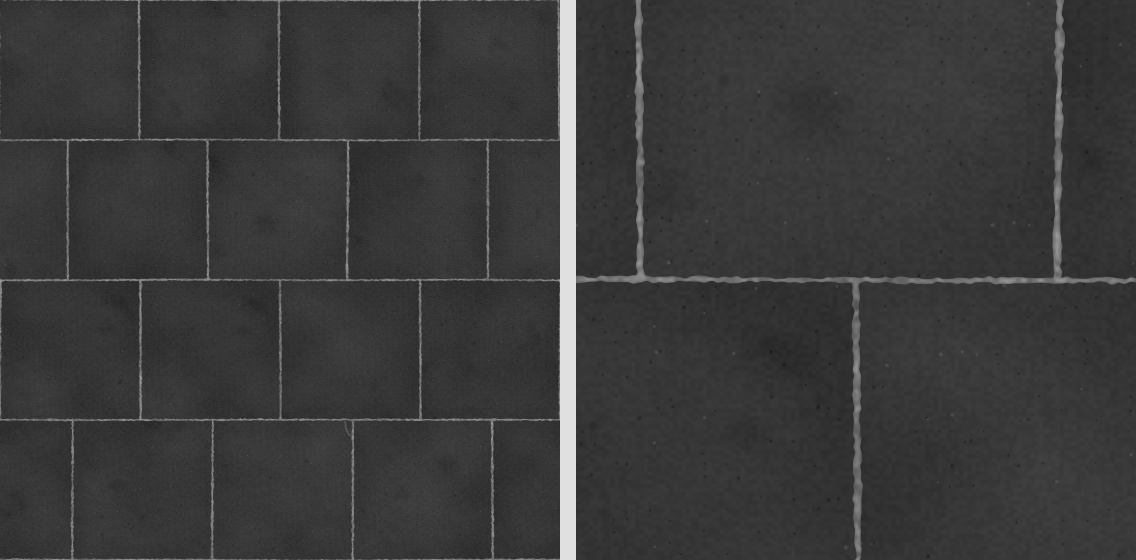
Left, the full canvas; right, a detail of the centre.
A WebGL 1 fragment shader for this texture:

```glsl
precision highp float;

uniform vec2 u_resolution;

#define TILES 4.0
#define JOINT_HALF 0.0072
#define JOINT_RAGGED 0.007
#define CORNER 0.016
#define ROW_DRIFT 0.018
#define TILE_TONE 0.220
#define TONE_SPREAD 0.016
#define MOTTLE 0.075
#define GRAIN 0.034
#define JOINT_DARK 0.32
#define JOINT_LIGHT 0.64

float hash(vec2 p) {
    return fract(sin(dot(p, vec2(127.1, 311.7))) * 43758.5453);
}

// Value noise that wraps after the given number of cells
float noise(vec2 p, vec2 period) {
    vec2 i = floor(p);
    vec2 f = fract(p);
    f = f * f * (3.0 - 2.0 * f);
    vec2 a = mod(i, period);
    vec2 b = mod(i + 1.0, period);
    return mix(mix(hash(a), hash(vec2(b.x, a.y)), f.x),
               mix(hash(vec2(a.x, b.y)), hash(b), f.x), f.y);
}

float wrapNoise(vec2 uv, float cells) {
    return noise(uv * cells, vec2(cells));
}

float fbm(vec2 p) {
    float sum = 0.0;
    float amp = 0.5;
    for (int i = 0; i < 4; i++) {
        sum += amp * noise(p, vec2(512.0));
        p = p * 2.03 + 7.1;
        amp *= 0.5;
    }
    return sum;
}

// Sparse soft dots, one candidate per grid cell
float specks(vec2 uv, float cells, float chance, float radius) {
    vec2 cell = mod(floor(uv * cells), cells);
    vec2 center = 0.3 + 0.4 * vec2(hash(cell + 3.7), hash(cell + 9.2));
    float size = radius * (0.5 + 0.5 * hash(cell + 5.1));
    float dist = length(fract(uv * cells) - center);
    return step(hash(cell + cells), chance) * (1.0 - smoothstep(size * 0.3, size, dist));
}

void main() {
    vec2 uv = gl_FragCoord.xy / u_resolution;
    float px = TILES / min(u_resolution.x, u_resolution.y);

    // Slightly uneven laying: slow drift plus ragged edges
    vec2 slow = vec2(wrapNoise(uv + 0.31, 6.0), wrapNoise(uv + 0.67, 6.0)) - 0.5;
    vec2 rough = vec2(wrapNoise(uv + 0.13, 260.0), wrapNoise(uv + 0.49, 260.0)) - 0.5;
    vec2 p = uv * TILES + slow * 0.008 + rough * JOINT_RAGGED;

    // Running bond: alternate rows shift by about half a tile
    float row = mod(floor(p.y), TILES);
    p.x -= 0.5 * (1.0 - mod(row, 2.0)) + ROW_DRIFT * cos(1.45 * row);
    vec2 tile = mod(floor(p), TILES);
    vec2 local = fract(p);
    float seed = hash(tile + 2.3);

    // Distance to the tile rim, with softened corners
    vec2 q = abs(local - 0.5) - 0.5 + CORNER;
    float edge = CORNER - length(max(q, 0.0)) - min(max(q.x, q.y), 0.0);

    // Cement face: tone per tile, broad clouds, smudges and grain
    float cloud = fbm(local * 2.6 + seed * 61.0) - 0.47;
    float fine = wrapNoise(uv, 400.0) - 0.5;
    float shade = TILE_TONE + TONE_SPREAD * (seed - 0.5);
    shade += MOTTLE * cloud + GRAIN * fine;
    float smudge = smoothstep(0.62, 0.82, fbm(local * 4.5 + seed * 37.0 + 11.0));
    shade -= 0.025 * smudge + 0.03 * specks(uv, 30.0, 0.04, 0.18);

    // Worn rim: darker toward the edge, more on the left of some tiles
    shade -= 0.016 * (1.0 - smoothstep(0.0, 0.22, edge));
    shade -= 0.016 * hash(tile + 8.4) * (1.0 - smoothstep(0.0, 0.3, local.x));

    // Pinholes and pale grit
    shade -= 0.05 * specks(uv, 150.0, 0.12, 0.26);
    shade += 0.08 * specks(uv + 0.37, 130.0, 0.02, 0.24);

    // Hairline crack below one joint
    float t = (0.99 - uv.y * TILES) / 0.12;
    float crackX = 2.465 + 0.045 * t * t + 0.012 * rough.x;
    float crack = 1.0 - smoothstep(0.002, 0.005 + px, abs(uv.x * TILES - crackX));
    crack *= step(0.0, t) * (1.0 - smoothstep(0.85, 1.0, t));
    shade = mix(shade, 0.38, 0.75 * crack);

    // Pale grout: soft flanks, bright core, thinner in the level joints
    float upright = step(abs(local.y - 0.5), abs(local.x - 0.5));
    float width = JOINT_HALF * mix(0.85, 1.1, upright);
    width *= 0.7 + 0.6 * wrapNoise(uv + 0.21, 110.0);
    float grout = 1.0 - smoothstep(width - 0.6 * px, width + 0.8 * px, edge);
    float wear = 0.6 * wrapNoise(uv + 0.77, 300.0) + 0.4 * wrapNoise(uv + 0.43, 24.0);
    float core = 1.0 - smoothstep(0.0, width + 0.5 * px, edge);
    float groutTone = mix(JOINT_DARK, JOINT_LIGHT, wear * (0.55 + 0.45 * core));
    shade = mix(shade, groutTone, grout);

    gl_FragColor = vec4(vec3(shade), 1.0);
}
```
